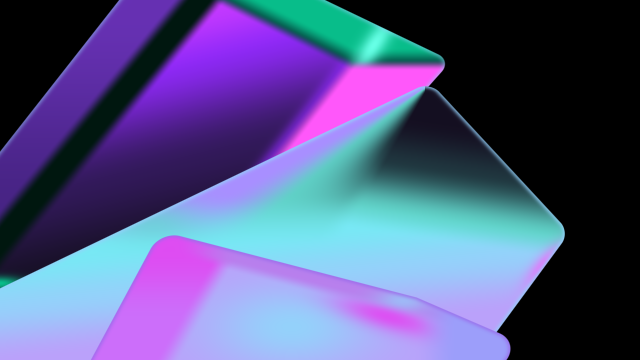
Give the GLSL for this background, as a Shadertoy shader.

```glsl
// Three overlapping glossy blocks with iridescent gradients on black.

#define VIEW_HEIGHT 4.32   // canvas height in scene units
#define RIM_WIDTH 0.035    // thickness of the lit outlines
#define RIM_STRENGTH 0.7
#define BACK_ROUND 0.17    // corner radii of the blocks
#define MIDDLE_ROUND 0.16
#define FRONT_ROUND 0.24

const vec3 CYAN = vec3(0.47, 0.91, 0.96);
const vec3 SKY = vec3(0.58, 0.82, 0.98);
const vec3 LAVENDER = vec3(0.73, 0.63, 0.98);
const vec3 TEAL = vec3(0.38, 0.83, 0.79);
const vec3 DEEP_TEAL = vec3(0.13, 0.23, 0.26);
const vec3 NIGHT = vec3(0.08, 0.06, 0.13);
const vec3 INDIGO = vec3(0.20, 0.10, 0.36);
const vec3 VIOLET = vec3(0.56, 0.16, 0.97);
const vec3 MAGENTA = vec3(0.87, 0.30, 0.95);
const vec3 PINK = vec3(1.0, 0.34, 0.98);
const vec3 GREEN = vec3(0.03, 0.74, 0.54);

// Signed distance to the line a-b, positive on its left.
float edge(vec2 p, vec2 a, vec2 b) {
    vec2 dir = normalize(b - a);
    return dot(p - a, vec2(-dir.y, dir.x));
}

// Intersection of two half planes with a rounded corner.
float roundMax(float a, float b, float r) {
    return min(-r, max(a, b)) + length(max(vec2(a, b) + r, 0.0));
}

// Soft elliptical glow.
float glow(vec2 offset, vec2 size) {
    vec2 q = offset / size;
    return exp(-dot(q, q));
}

float rim(float d) {
    return RIM_STRENGTH * glow(vec2(d, 0.0), vec2(RIM_WIDTH));
}

float backShape(vec2 p) {
    float left = edge(p, vec2(0.0, 2.50), vec2(1.43, 4.32));
    float top = edge(p, vec2(3.90, 4.32), vec2(5.15, 3.72));
    float right = edge(p, vec2(5.40, 3.57), vec2(5.15, 3.29));
    return max(left, roundMax(top, right, BACK_ROUND));
}

vec3 backColor(vec2 p, float d) {
    // Large violet face
    float t = p.y - 0.25 * (p.x - 2.4);
    vec3 col = mix(NIGHT, INDIGO, smoothstep(1.3, 2.6, t));
    col = mix(col, VIOLET, smoothstep(2.4, 3.7, t));
    col = mix(col, vec3(0.76, 0.22, 1.0), smoothstep(3.5, 4.2, t));
    // Left side and the dark bevel beside it
    float bevel = edge(p, vec2(0.0, 1.42), vec2(2.40, 4.32));
    vec3 side = mix(vec3(0.28, 0.14, 0.52), vec3(0.40, 0.19, 0.70), smoothstep(1.8, 4.2, p.y));
    col = mix(col, side, smoothstep(-0.05, 0.05, bevel));
    col = mix(col, vec3(0.0, 0.09, 0.06), smoothstep(0.25, 0.09, abs(bevel)));
    // Pink side, green top and its highlight
    float fold = edge(p, vec2(3.35, 2.47), vec2(4.18, 3.52));
    col = mix(col, VIOLET, 0.6 * glow(vec2(fold - 0.05, 0.0), vec2(0.09)));
    col = mix(col, PINK, smoothstep(0.08, -0.08, fold));
    float top = min(edge(p, vec2(2.62, 4.32), vec2(4.20, 3.54)), p.y - 3.53);
    vec3 topColor = mix(vec3(0.02, 0.28, 0.26), GREEN, smoothstep(0.0, 0.22, top));
    float streak = p.x - 4.47 - 0.6 * (p.y - 3.75);
    topColor = mix(topColor, vec3(0.40, 1.0, 0.90), glow(vec2(streak, p.y - 3.78), vec2(0.15, 0.35)));
    col = mix(col, topColor, smoothstep(-0.06, 0.08, top));
    col = mix(col, GREEN, glow(p - vec2(0.0, 0.92), vec2(0.28, 0.08)));
    return mix(col, SKY, 0.6 * rim(d));
}

float middleShape(vec2 p) {
    float top = edge(p, vec2(0.0, 0.86), vec2(5.00, 3.26));
    float right = edge(p, vec2(5.25, 3.24), vec2(6.68, 1.70));
    float bottom = edge(p, vec2(6.72, 1.37), vec2(5.97, 0.35));
    return max(roundMax(top, right, MIDDLE_ROUND), roundMax(right, bottom, MIDDLE_ROUND));
}

vec3 middleColor(vec2 p, float d) {
    // Pale lower part
    float h = p.y - 0.1 * (p.x - 3.0);
    vec3 base = mix(CYAN, SKY, smoothstep(1.5, 0.9, h));
    base = mix(base, LAVENDER, smoothstep(1.0, 0.25, h));
    // Left face: colours fan out from the apex
    float fan = p.x < 5.1 ? (3.3 - p.y) / (5.15 - p.x) : 9.0;
    vec3 leftFace = mix(vec3(0.66, 0.56, 1.0), TEAL, smoothstep(0.54, 0.82, fan));
    leftFace = mix(leftFace, DEEP_TEAL, smoothstep(0.65, 1.5, fan) * smoothstep(1.6, 2.7, p.y));
    leftFace = mix(base, leftFace, smoothstep(1.35, 2.0, p.y));
    leftFace = mix(leftFace, TEAL, 0.6 * glow(p - vec2(1.85, 1.65), vec2(0.6, 0.25)));
    // Right face: dark at the top
    float t = p.y + 0.15 * (p.x - 5.0);
    vec3 rightFace = mix(base, TEAL, smoothstep(1.45, 1.8, t));
    rightFace = mix(rightFace, DEEP_TEAL, smoothstep(1.7, 2.35, t));
    rightFace = mix(rightFace, NIGHT, smoothstep(2.2, 2.9, t));
    vec3 col = mix(leftFace, rightFace, smoothstep(1.3, 1.8, fan));
    // Pink reflection by the lower right edge
    float side = edge(p, vec2(6.72, 1.37), vec2(5.97, 0.35));
    col = mix(col, PINK, 0.75 * glow(vec2(side, p.y - 1.15), vec2(0.12, 0.25)));
    return mix(col, SKY, rim(d));
}

float frontShape(vec2 p) {
    float left = edge(p, vec2(1.09, 0.0), vec2(1.80, 1.32));
    float top = edge(p, vec2(2.15, 1.49), vec2(5.00, 0.75));
    float slope = edge(p, vec2(5.00, 0.75), vec2(5.95, 0.34));
    float right = edge(p, vec2(6.11, 0.05), vec2(5.95, -0.20));
    return max(roundMax(left, top, FRONT_ROUND), roundMax(slope, right, FRONT_ROUND));
}

vec3 frontColor(vec2 p, float d) {
    // Inner face with a blue centre and a magenta glow
    vec3 col = mix(LAVENDER, SKY, glow(p - vec2(3.5, 0.4), vec2(1.0, 0.5)));
    vec2 q = p - vec2(4.65, 0.52);
    col = mix(col, MAGENTA, 0.95 * glow(vec2(q.x, q.y + 0.26 * q.x), vec2(0.6, 0.16)));
    // Left and top bevels
    float left = edge(p, vec2(2.0, 0.0), vec2(2.65, 1.14));
    vec3 leftColor = mix(vec3(0.80, 0.43, 0.98), MAGENTA, smoothstep(0.5, 1.3, p.y));
    col = mix(col, leftColor, smoothstep(-0.14, 0.12, left));
    float top = edge(p, vec2(2.65, 1.14), vec2(5.20, 0.47));
    vec3 topColor = mix(MAGENTA, vec3(0.72, 0.50, 0.93), smoothstep(2.1, 2.9, p.x));
    topColor = mix(topColor, SKY, 0.7 * glow(p - vec2(4.85, 0.72), vec2(0.35, 0.15)));
    col = mix(col, topColor, smoothstep(-0.05, 0.10, top));
    col = mix(col, vec3(0.61, 0.62, 0.98), smoothstep(4.95, 5.5, p.x));
    return mix(col, vec3(0.60, 0.42, 0.92), rim(d));
}

void mainImage(out vec4 fragColor, in vec2 fragCoord) {
    float unit = VIEW_HEIGHT / iResolution.y;
    vec2 p = fragCoord * unit;
    float soft = 0.75 * unit;
    float back = backShape(p), middle = middleShape(p), front = frontShape(p);
    // Layers from back to front
    vec3 col = vec3(0.0);
    col = mix(col, backColor(p, back), smoothstep(soft, -soft, back));
    col = mix(col, middleColor(p, middle), smoothstep(soft, -soft, middle));
    col = mix(col, frontColor(p, front), smoothstep(soft, -soft, front));
    fragColor = vec4(col, 1.0);
}
```
